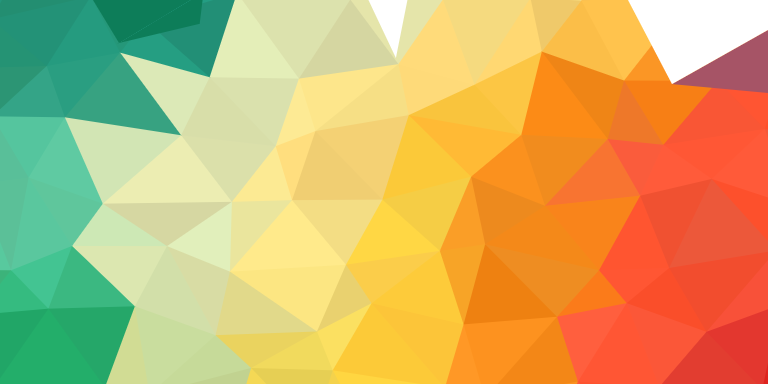
Reproduce this background procedurally as a WebGL 2 fragment shader.

```glsl
#version 300 es
precision highp float;
// Low-poly mesh of flat facets running from green through yellow to red.
uniform vec2 u_resolution;
out vec4 fragColor;

const vec2 CELL = vec2(0.22, 0.165);

vec2 hash2(vec2 p) {
    vec3 q = fract(p.xyx * vec3(0.1031, 0.1030, 0.0973));
    q += dot(q, q.yzx + 33.33);
    return fract((q.xx + q.yz) * q.zy);
}

float cross2(vec2 a, vec2 b) { return a.x * b.y - a.y * b.x; }

float edgeDistance(vec2 p, vec2 a, vec2 b) {
    return cross2(b - a, p - a) / length(b - a);
}

// Smooth coverage of a triangle, for either winding
float triangle(vec2 p, vec2 a, vec2 b, vec2 c) {
    float winding = sign(cross2(b - a, c - a));
    float d = min(winding * edgeDistance(p, a, b),
              min(winding * edgeDistance(p, b, c), winding * edgeDistance(p, c, a)));
    return clamp(d * u_resolution.y + 0.5, 0.0, 1.0);
}

// Jittered vertex of a skewed lattice
vec2 meshVertex(vec2 id) {
    vec2 jitter = (hash2(id + 47.0) - 0.5) * 0.58;
    return (id + vec2(0.5 * id.y, 0.0) + jitter) * CELL;
}

// Colour ramp along x, leaning right at the top
vec3 ramp(vec2 c) {
    float top = smoothstep(0.55, 1.05, c.y);
    float low = 1.0 - smoothstep(0.0, 0.35, c.y);
    float t = c.x - top * mix(0.25, 0.55, c.x / 1.6) + 0.07 * low * c.x;

    vec3 green = mix(vec3(0.13, 0.67, 0.42), vec3(0.37, 0.78, 0.62), smoothstep(0.1, 0.45, c.y));
    green = mix(green, vec3(0.14, 0.58, 0.47), smoothstep(0.55, 0.85, c.y));
    vec3 pale = mix(vec3(0.88, 0.91, 0.70), vec3(0.78, 0.84, 0.57), low);
    vec3 butter = mix(vec3(0.97, 0.86, 0.50), vec3(0.92, 0.81, 0.31), low);
    vec3 gold = mix(vec3(0.98, 0.80, 0.24), vec3(0.99, 0.75, 0.33), top);
    vec3 red = mix(vec3(0.97, 0.33, 0.20), vec3(0.88, 0.15, 0.14), low * smoothstep(1.7, 2.0, c.x));

    vec3 col = mix(green, pale, smoothstep(0.25, 0.33, t));
    col = mix(col, butter, smoothstep(0.60, 0.75, t));
    col = mix(col, gold, smoothstep(0.92, 1.03, t));
    col = mix(col, vec3(0.98, 0.56, 0.11), smoothstep(1.14, 1.26, t));
    return mix(col, red, smoothstep(1.51, 1.64, t));
}

// Flat colour of one facet, with coverage in alpha
vec4 facet(vec2 p, vec2 a, vec2 b, vec2 c, vec2 id) {
    vec2 rnd = hash2(id * 3.0 + 11.0) - 0.5;
    vec2 centre = (a + b + c) / 3.0;
    vec3 col = ramp(centre + vec2(0.06 * rnd.x, 0.0));
    col *= 1.0 + 0.11 * rnd.y;
    col += vec3(0.0, 0.06, 0.08) * rnd.x;
    return vec4(clamp(col, 0.0, 1.0), 1.0) * triangle(p, a, b, c);
}

void main() {
    vec2 p = gl_FragCoord.xy / u_resolution * vec2(2.0, 1.0);
    vec2 lattice = p / CELL;
    lattice.x -= 0.5 * lattice.y;
    vec2 base = floor(lattice);

    // Two facets in each nearby lattice cell
    vec4 sum = vec4(0.0);
    for (int j = -1; j <= 1; j++) {
        for (int i = -1; i <= 1; i++) {
            vec2 id = base + vec2(i, j);
            vec2 a = meshVertex(id);
            vec2 b = meshVertex(id + vec2(1.0, 0.0));
            vec2 c = meshVertex(id + vec2(0.0, 1.0));
            vec2 d = meshVertex(id + 1.0);
            sum += facet(p, a, b, c, id);
            sum += facet(p, b, d, c, id + 0.5);
        }
    }
    vec3 col = sum.rgb / max(sum.a, 0.001);

    // Dark green facets on the top edge
    vec2 tip = vec2(0.31, 0.888);
    vec2 corner = vec2(0.53, 1.02);
    float dark = max(triangle(p, vec2(0.23, 1.02), tip, corner),
                     triangle(p, corner, tip, vec2(0.52, 0.938)));
    col = mix(col, vec3(0.05, 0.49, 0.35), dark);

    // Plum facet at the right, then the white gaps
    vec2 apex = vec2(1.75, 0.781);
    vec2 ridge = vec2(2.3, 1.091);
    col = mix(col, vec3(0.65, 0.33, 0.40), triangle(p, apex, ridge, vec2(2.3, 0.73)));
    float gap = max(triangle(p, apex, ridge, vec2(1.583, 1.1)),
                    triangle(p, vec2(0.95, 1.02), vec2(1.065, 1.02), vec2(1.031, 0.849)));
    fragColor = vec4(mix(col, vec3(1.0), gap), 1.0);
}
```
